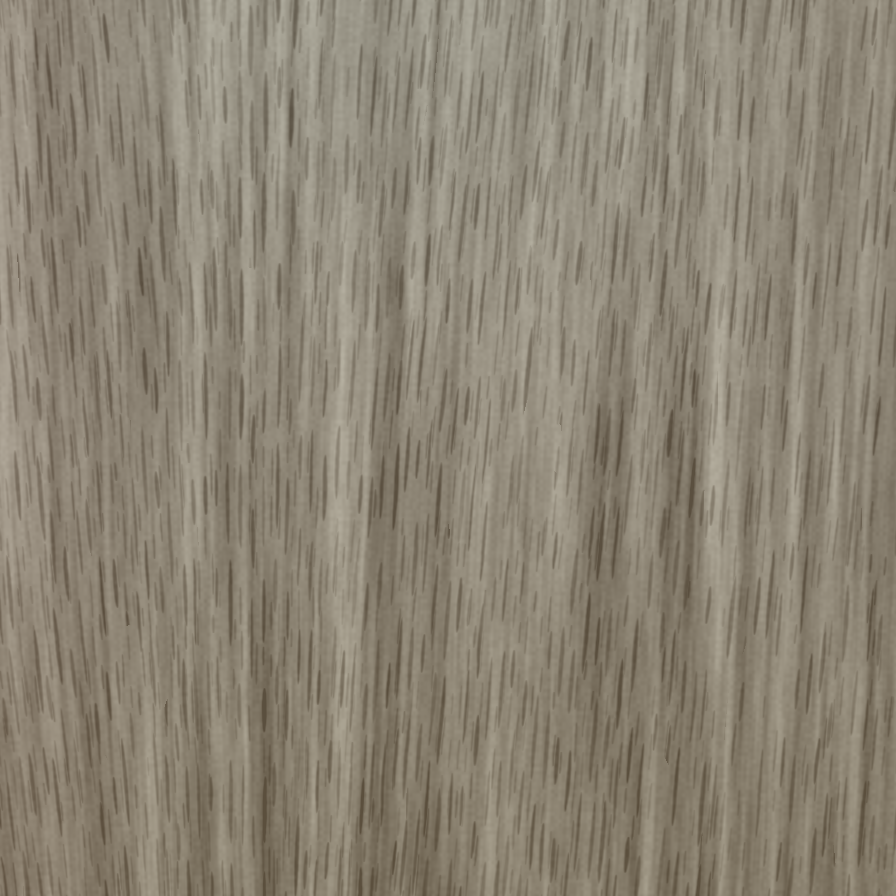
Give the GLSL for this texture, as a Shadertoy shader.

```glsl
// Grey-brown oak veneer: upright streaked grain with short dark pores.
#define DARK vec3(0.385, 0.345, 0.285)
#define LIGHT vec3(0.665, 0.640, 0.580)
#define BASE_TONE 0.66
#define STREAK_CONTRAST 0.42
#define PORE_DEPTH 0.56
#define PORE_COLUMNS 76.0
#define PORE_ROWS 9.0
#define GRAIN_LEAN 0.045

float hash(vec2 p) {
    vec3 q = fract(p.xyx * vec3(0.1031, 0.1030, 0.0973));
    q += dot(q, q.yzx + 33.33);
    return fract((q.x + q.y) * q.z);
}

float noise(vec2 p) {
    vec2 cell = floor(p), f = fract(p);
    f = f * f * (3.0 - 2.0 * f);
    float low = mix(hash(cell), hash(cell + vec2(1, 0)), f.x);
    float high = mix(hash(cell + vec2(0, 1)), hash(cell + vec2(1, 1)), f.x);
    return mix(low, high, f.y);
}

// Noise centred on zero
float wave(vec2 p) {
    return noise(p) - 0.5;
}

// Tapered dashes, one per cell, in columns shifted at random
float pores(vec2 p, vec2 count, float density, float lean, float seed) {
    float column = floor(p.x * count.x);
    float shift = hash(vec2(column, seed));
    float row = floor(p.y * count.y + shift * 7.0);
    vec2 id = vec2(column, row) + seed * 17.0;
    vec2 f = vec2(fract(p.x * count.x), fract(p.y * count.y + shift * 7.0));

    float size = hash(id + 3.1);
    float halfLength = mix(0.18, 0.46, size) / count.y;
    float halfWidth = mix(0.11, 0.19, hash(id + 9.7)) / count.x;
    vec2 centre = vec2(mix(0.36, 0.64, hash(id + 5.3)), 0.5);
    vec2 d = (f - centre) / count;
    d.x -= lean * d.y + 0.0006 * wave(vec2(p.y * 70.0, column));

    float along = d.y / halfLength;
    float taper = sqrt(max(1.0 - along * along, 0.0));
    float soft = 0.0011 + 0.5 / iResolution.y;
    float body = 1.0 - smoothstep(-soft, soft, abs(d.x) - halfWidth * taper);
    float present = step(hash(id + 1.9), density);
    return body * present * smoothstep(0.0, 0.5, taper) * mix(0.5, 1.0, hash(id + 7.7));
}

void mainImage(out vec4 fragColor, in vec2 fragCoord) {
    vec2 uv = fragCoord / iResolution.xy;

    // Grain direction: tilts left at the left edge, right elsewhere
    float lean = GRAIN_LEAN * mix(-1.0, 1.0, smoothstep(0.05, 0.5, uv.x));
    vec2 p = uv;
    p.x -= lean * (uv.y - 0.5);
    p.x += 0.008 * wave(vec2(uv.x * 5.0, uv.y * 3.0));
    p.x += 0.0022 * wave(vec2(uv.x * 30.0, uv.y * 14.0));
    p.x += 1.0;

    // Broad light: brightest at the top centre
    float middle = exp(-pow((uv.x - 0.45) / 0.38, 2.0));
    float tone = BASE_TONE + 0.30 * (uv.y - 0.5) * mix(0.6, 1.25, middle);
    tone += 0.05 * (middle - 0.5);

    // Streaks from wide boards of tone down to single fibres
    tone += 0.22 * wave(vec2(p.x * 14.0, p.y * 0.8));
    tone += STREAK_CONTRAST * wave(vec2(p.x * 62.0, p.y * 2.0));
    tone += STREAK_CONTRAST * 0.9 * wave(vec2(p.x * 135.0, p.y * 4.5 + 20.0));
    tone += 0.20 * wave(vec2(p.x * 270.0, p.y * 22.0));
    tone += 0.12 * wave(uv * 240.0);

    // Pale sapwood band with a darker edge beside it
    float band = uv.x - 0.80 + 0.03 * (uv.y - 0.5);
    tone += 0.17 * exp(-pow(band / 0.014, 2.0));
    tone -= 0.13 * exp(-pow((band + 0.045) / 0.03, 2.0));
    tone -= 0.12 * exp(-pow((uv.x - 0.14) / 0.02, 2.0));

    // Pores: long and dense in the heart, sparser to the right
    float density = mix(0.88, 0.55, smoothstep(0.76, 0.82, uv.x));
    density *= 0.75 + 0.5 * noise(vec2(p.x * 16.0, p.y * 2.0));
    float longPores = pores(p, vec2(PORE_COLUMNS, PORE_ROWS), density, lean, 1.0);
    float shortPores = pores(p, vec2(PORE_COLUMNS * 1.6, PORE_ROWS * 2.0), density * 0.6, lean, 2.0);
    tone -= PORE_DEPTH * max(longPores, 0.65 * shortPores);

    // Colour: cooler at the top centre, faintly rosy on the left
    vec3 color = mix(DARK, LIGHT, clamp(tone, -0.12, 1.15));
    color += vec3(-0.010, 0.002, 0.008) * middle * smoothstep(0.5, 1.0, uv.y);
    color += vec3(0.006, -0.003, 0.000) * (1.0 - smoothstep(0.0, 0.25, uv.x));
    color += vec3(0.004, 0.000, -0.010) * (1.0 - smoothstep(0.0, 0.6, uv.y));
    fragColor = vec4(color, 1.0);
}
```
